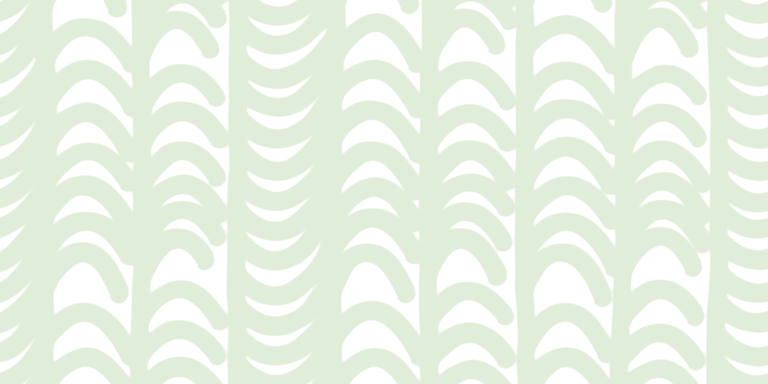
A Shadertoy shader for this pattern:

```glsl
// Pale green brush strokes on white: eight upright stems with arching fronds
// or sagging garlands between them. Each stroke is a round-ended parabola;
// fronds come in groups that close with a hook, and hashes loosen the repeats.

const vec3 PAPER = vec3(1.0);
const vec3 LEAF = vec3(0.88, 0.93, 0.85);
const float COLUMNS_PER_HEIGHT = 4.0;
const float STEM_RADIUS = 0.093;
const float STROKE_RADIUS = 0.1;

float hash(vec2 p) {
    vec3 q = fract(vec3(p.xyx) * 0.1031);
    q += dot(q, q.yzx + 33.33);
    return fract((q.x + q.y) * q.z);
}

// Random offset in -1..1
float jitter(vec2 seed) {
    return 2.0 * hash(seed + 40.0) - 1.0;
}

float valueNoise(vec2 p) {
    vec2 i = floor(p), f = fract(p);
    f = f * f * (3.0 - 2.0 * f);
    float low = mix(hash(i), hash(i + vec2(1, 0)), f.x);
    float high = mix(hash(i + vec2(0, 1)), hash(i + vec2(1, 1)), f.x);
    return mix(low, high, f.y);
}

float smoothMin(float a, float b, float k) {
    float h = max(k - abs(a - b), 0.0) / k;
    return min(a, b) - 0.25 * h * h * k;
}

// Parabolic brush stroke with its crest at (crestX, 0) and a round tip at endX
float strokeDistance(vec2 p, float crestX, float bend, float endX, float radius) {
    float t = p.x - crestX, e = endX - crestX;
    float slope = 2.0 * bend * t;
    float d = abs(p.y - bend * t * t) * inversesqrt(1.0 + slope * slope);
    vec2 fromTip = p - vec2(endX, bend * e * e);
    if (dot(fromTip, vec2(1.0, 2.0 * bend * e)) > 0.0) d = length(fromTip);
    return d - radius;
}

// Evenly hung strokes that join both stems
float garlands(vec2 p, float column, float d) {
    for (int n = -1; n < 15; n++) {
        vec2 seed = vec2(column, n);
        float depth = 0.16 + 0.322 * float(n) + 0.025 * jitter(seed);
        float bend = 1.45 + 0.15 * jitter(seed + 7.0);
        float s = strokeDistance(vec2(p.x, depth - p.y), 0.41, bend, 1.1, STROKE_RADIUS);
        d = smoothMin(d, s, 0.035);
    }
    return d;
}

// Groups of arches that crowd downwards; the last of each group is a hook
float fronds(vec2 p, float column, bool longGroup, float d) {
    float count = longGroup ? 7.0 : 6.0;
    float period = longGroup ? 3.0 : 2.28;
    float start = longGroup ? 0.26 : 0.75;
    float spacing = longGroup ? 0.47 : 0.437;
    float crowding = longGroup ? 0.013 : 0.018;
    float reach = longGroup ? 0.88 : 0.8;
    for (int n = -7; n < 17; n++) {
        float group = floor((float(n) + 0.5) / count);
        float i = float(n) - group * count;
        bool hook = i > count - 1.5;
        vec2 seed = vec2(column, n);
        float depth = start + group * period + i * (spacing - crowding * i);
        depth += 0.025 * jitter(seed);
        float crestX = (hook ? 0.37 : 0.42) + 0.02 * jitter(seed + 3.0);
        float bend = (hook ? 2.8 : 2.0) + 0.2 * jitter(seed + 7.0);
        float endX = reach - (hook ? 0.1 : 0.0) + 0.03 * jitter(seed + 11.0);
        float radius = STROKE_RADIUS + 0.006 * jitter(seed + 17.0);
        float s = strokeDistance(vec2(p.x, p.y - depth), crestX, bend, endX, radius);
        d = smoothMin(d, s, 0.035);
    }
    return d;
}

void mainImage(out vec4 fragColor, in vec2 fragCoord) {
    // One unit is one column; y measures depth from the top
    float pixel = COLUMNS_PER_HEIGHT / iResolution.y;
    vec2 p = vec2(fragCoord.x, iResolution.y - fragCoord.y) * pixel;
    p.x -= 0.47;

    // Hand-drawn wobble
    p.x += 0.07 * (valueNoise(p * vec2(1.0, 0.8) + 20.0) - 0.5);
    p += 0.022 * (valueNoise(p * 4.0 + 50.0) - 0.5);

    float column = floor(p.x);
    float kind = mod(column, 8.0);
    vec2 local = vec2(p.x - column, p.y);

    // Stems, then the strokes that grow between them
    float d = min(local.x, 1.0 - local.x) - STEM_RADIUS;
    if (kind == 2.0 || kind == 7.0) {
        d = garlands(local, column, d);
    } else {
        bool longGroup = kind == 0.0 || kind == 3.0 || kind == 5.0;
        d = fronds(local, column, longGroup, d);
    }

    float ink = 1.0 - smoothstep(-pixel, pixel, d);
    fragColor = vec4(mix(PAPER, LEAF, ink), 1.0);
}
```
